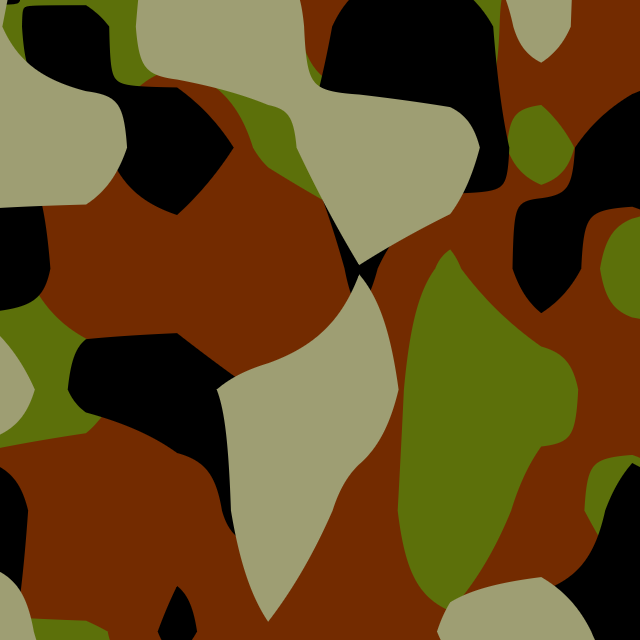
This pattern is drawn by a WebGL 2 fragment shader. Its source:

```glsl
#version 300 es
precision highp float;
precision highp int;

// Four-colour woodland camouflage: brown ground under green, black and tan patches.
// Each patch layer is one octave of bilinear value noise on a shared oblong lattice,
// standardised over the canvas and cut at a level that sets its share of the area.

#define CELLS vec2(7.03, 5.29)    // lattice cells across the canvas
#define OFFSET vec2(0.055, 0.93)  // lattice shift, in cells
#define GREEN_LEVEL 0.31          // cut levels, in standard deviations
#define BLACK_LEVEL 0.355
#define TAN_LEVEL 0.46
#define SEED 17
#define BROWN vec3(0.45, 0.17, 0.0)
#define GREEN vec3(0.36, 0.44, 0.04)
#define BLACK vec3(0.0)
#define TAN vec3(0.62, 0.62, 0.45)

uniform vec2 u_resolution;
out vec4 fragColor;

// Integer hash of a lattice point and layer, from 0 to 1
float hash(ivec2 point, int layer) {
    uvec3 v = uvec3(ivec3(point, layer + SEED)) * 1664525u + 1013904223u;
    v.x += v.y * v.z;
    v.y += v.z * v.x;
    v.z += v.x * v.y;
    v ^= v >> 16u;
    v.x += v.y * v.z;
    return float(v.x >> 8u) / 16777216.0;
}

// Bilinear blend keeps the creases where outlines cross lattice lines
float valueNoise(vec2 p, int layer) {
    ivec2 cell = ivec2(floor(p));
    vec2 f = fract(p);
    float low = mix(hash(cell, layer), hash(cell + ivec2(1, 0), layer), f.x);
    float high = mix(hash(cell + ivec2(0, 1), layer), hash(cell + ivec2(1, 1), layer), f.x);
    return mix(low, high, f.y);
}

// Mean and standard deviation of the lattice values on the canvas
vec2 latticeStats(int layer) {
    float sum = 0.0, squares = 0.0, count = 0.0;
    for (int y = 1; y <= 6; y++) {
        for (int x = 0; x <= 7; x++) {
            float value = hash(ivec2(x, y), layer);
            sum += value;
            squares += value * value;
            count += 1.0;
        }
    }
    float mean = sum / count;
    return vec2(mean, sqrt(squares / count - mean * mean));
}

// Coverage of one layer, with an edge about one pixel wide
float patches(vec2 p, int layer, float level) {
    vec2 stats = latticeStats(layer);
    float height = (valueNoise(p, layer) - stats.x) / stats.y - level;
    float pixelStep = max(length(vec2(dFdx(height), dFdy(height))), 1e-5);
    return clamp(height / pixelStep + 0.5, 0.0, 1.0);
}

void main() {
    vec2 p = gl_FragCoord.xy / u_resolution.y * CELLS + OFFSET;

    // Stack the layers from the ground up
    vec3 color = BROWN;
    color = mix(color, GREEN, patches(p, 1, GREEN_LEVEL));
    color = mix(color, BLACK, patches(p, 2, BLACK_LEVEL));
    color = mix(color, TAN, patches(p, 3, TAN_LEVEL));
    fragColor = vec4(color, 1.0);
}
```
